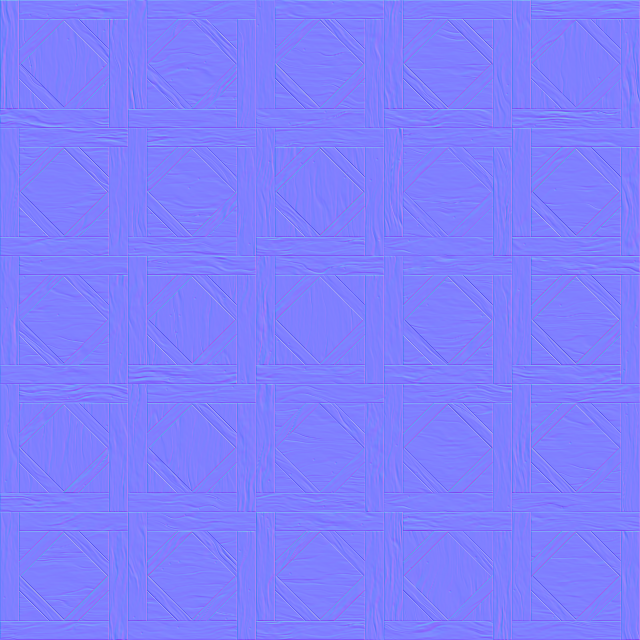
Give the GLSL for this texture map, as a three.js fragment shader.

```glsl
// Normal map of a wooden parquet floor: 5 x 5 tiles, each a pinwheel frame of four
// planks around a square panel crossed by a diamond of diagonal strips.
// A height field of levels, grooves and grain is averaged over four facet normals.
varying vec2 vUv;

const float TILES = 5.0;
const float PLANK = 0.148;         // frame plank width, in tiles
const float STRIP_INNER = 0.242;   // diamond strip limits, from the tile centre
const float STRIP_OUTER = 0.328;
const float GROOVE = 0.006;        // bevel width at each edge
const float STEP = 0.0049;         // size of a facet

float hash(vec2 p) {
  return fract(sin(dot(p, vec2(127.1, 311.7))) * 43758.55);
}

float noise(vec2 p) {
  vec2 i = floor(p), f = fract(p);
  f = f * f * (3.0 - 2.0 * f);
  return mix(mix(hash(i), hash(i + vec2(1.0, 0.0)), f.x),
             mix(hash(i + vec2(0.0, 1.0)), hash(i + vec2(1.0, 1.0)), f.x), f.y);
}

// Distance to the border of a box, positive inside
float insideBox(vec2 p, vec2 halfSize) {
  vec2 d = halfSize - abs(p);
  return min(d.x, d.y);
}

// Sparse small dents
float dents(vec2 p, float seed) {
  vec2 cell = floor(p * 14.0);
  float pick = hash(cell + seed * 53.0);
  vec2 jitter = vec2(fract(pick * 91.0), hash(cell + seed * 17.0)) - 0.5;
  float d = length(fract(p * 14.0) - 0.5 - 0.6 * jitter);
  return step(0.965, pick) * (1.0 - smoothstep(0.03, 0.16, d));
}

// Thin wavering line where a stretched noise crosses its middle value
float crack(vec2 p, float width) {
  return 1.0 - smoothstep(0.0, width, abs(noise(p) - 0.5));
}

// Wood relief around zero, with fibres running along x
float grain(vec2 p, float seed, float rough) {
  vec2 q = p + seed * vec2(37.0, 91.0);
  float warp = noise(q * vec2(3.0, 6.0)) + 0.3 * noise(q * vec2(9.0, 20.0));
  float wear = smoothstep(0.25, 0.8, noise(q * vec2(5.0, 13.0) + 7.0));
  float fibres = noise(vec2(q.x * 4.0, q.y * 36.0 + warp * 4.0)) - 0.5;
  float fine = noise(vec2(q.x * 11.0, q.y * 80.0 + warp * 7.0)) - 0.5;
  float rag = noise(q * vec2(32.0, 75.0)) - 0.5;
  float split = crack(vec2(q.x * 2.0, q.y * 17.0 + warp * 2.0), 0.09);
  float relief = 0.0019 * fibres + 0.0013 * fine + 0.0006 * rag;
  return rough * relief * (0.65 + 0.8 * wear)
       - 0.0013 * split * (0.3 + wear) * mix(0.8, 1.0, rough)
       - 0.0014 * dents(p, seed);
}

// Height of one piece: raised level and grain, sunk to zero at its edge
float pieceHeight(vec2 p, float edge, float seed, float rough) {
  float level = mix(0.0016, 0.0042, fract(seed * 19.7));
  float rise = smoothstep(0.0, GROOVE, edge);
  return rise * (level + grain(p, seed, rough));
}

// Four planks, each a quarter turn of the bottom one
float frameHeight(vec2 p, vec2 tile) {
  vec2 centre = vec2(-0.5 * PLANK, 0.5 * PLANK - 0.5);
  vec2 halfSize = 0.5 * vec2(1.0 - PLANK, PLANK);
  vec2 q = p;
  float height = 0.0;
  for (int i = 0; i < 4; i++) {
    float edge = insideBox(q - centre, halfSize);
    if (edge > 0.0) {
      float seed = hash(tile * 7.0 + float(i) + 1.0);
      height = pieceHeight(q, edge, seed, mix(0.8, 1.7, fract(seed * 7.3)));
    }
    q = vec2(q.y, -q.x);
  }
  return height;
}

// Diamond strips, with the panel showing inside and in the corners
float panelHeight(vec2 p, vec2 tile, float wall) {
  float d = (abs(p.x) + abs(p.y)) * 0.7071;
  float strip = min(d - STRIP_INNER, STRIP_OUTER - d);
  if (strip > 0.0) {
    vec2 turned = vec2(p.x - p.y, p.x + p.y) * 0.7071;
    vec2 along = p.x * p.y > 0.0 ? turned : turned.yx;
    float side = step(0.0, p.x) + 2.0 * step(0.0, p.y);
    float seed = hash(tile * 5.0 + side + 31.0);
    return pieceHeight(along, min(strip, wall), seed, mix(0.7, 1.5, fract(seed * 5.1)));
  }
  float seed = hash(tile * 3.0 + 61.0);
  vec2 along = seed > 0.5 ? p : p.yx;
  return pieceHeight(along, min(-strip, wall), seed, 0.6);
}

float floorHeight(vec2 p) {
  vec2 tile = floor(p);
  vec2 q = fract(p) - 0.5;
  float wall = insideBox(q, vec2(0.5 - PLANK));
  return wall > 0.0 ? panelHeight(q, tile, wall) : frameHeight(q, tile);
}

vec3 facet(float slopeX, float slopeY) {
  return normalize(vec3(-slopeX, -slopeY, 1.0));
}

void main() {
  vec2 p = vUv * TILES;
  vec2 e = vec2(STEP, 0.0);
  float here = floorHeight(p);
  float left = (here - floorHeight(p - e.xy)) / STEP;
  float right = (floorHeight(p + e.xy) - here) / STEP;
  float below = (here - floorHeight(p - e.yx)) / STEP;
  float above = (floorHeight(p + e.yx) - here) / STEP;
  // Opposite groove walls cancel sideways and darken the blue
  vec3 normal = 0.25 * (facet(left, below) + facet(left, above)
                      + facet(right, below) + facet(right, above));
  gl_FragColor = vec4(normal * 0.5 + 0.5, 1.0);
}
```
